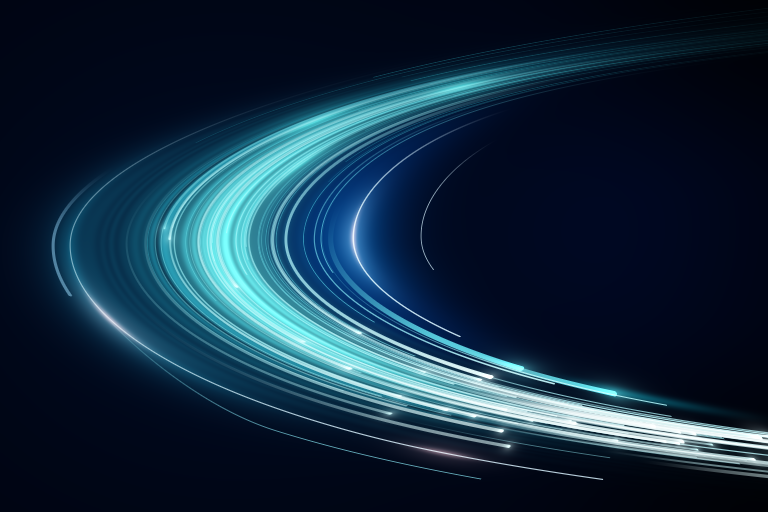
Give the GLSL for this background, as a Shadertoy shader.

```glsl
// Glowing cyan light trails sweeping round a wide bend on deep navy.

// Sideways bend of a trail at height v from its apex, with its own shape above and below.
float bend(float v, vec2 above, vec2 below) {
    vec2 k = v > 0.0 ? above : below;
    float q = v * v;
    return q * (k.x + k.y * q * q);
}

// Position across the ribbon: 0 on the outer rim, 1 on the inner rim.
float across(vec2 p) {
    float outer = 0.137 + bend(p.y - 0.521, vec2(5.0, 22.0), vec2(3.7, 33.0));
    float inner = 0.69 + bend(p.y - 0.535, vec2(4.1, 180.0), vec2(5.5, 100.0));
    return (p.x - outer) / (inner - outer);
}

vec4 hash4(float n) {
    return fract(sin(n * vec4(12.99, 78.23, 39.43, 54.17) + 1.7) * 4375.85);
}

float bell(float x) { return exp(-x * x); }

// Round-headed stroke that fades toward its tail; d is the distance sideways.
float stroke(float d, float along, float reach, float head, float tail, float width) {
    float r = length(vec2(d, max(head - along, 0.0) * reach));
    float body = clamp((width - r) * iResolution.y + 0.5, 0.0, 1.0);
    return body * (1.0 - smoothstep(mix(head, tail, 0.35), tail, along));
}

// Small flare stretched along the flow.
float glint(float d, float along, float reach, float at) {
    float l = (along - at) * reach;
    return bell(length(vec2(d / 0.006, l / 0.05))) + 0.35 * bell(length(vec2(d / 0.025, l / 0.08)));
}

vec3 screen(vec3 base, vec3 light) {
    return base + clamp(light, 0.0, 1.0) * (1.0 - base);
}

void mainImage(out vec4 fragColor, in vec2 fragCoord) {
    vec2 p = fragCoord / iResolution.y;
    float px = 1.0 / iResolution.y;

    // Flow coordinates: s across, along as an angle (0 at the bend, positive upward)
    float s = across(p);
    vec2 grad = vec2(across(p + vec2(0.001, 0.0)) - s, across(p + vec2(0.0, 0.001)) - s) / 0.001;
    float g = max(length(grad), 0.2);
    vec2 arm = vec2(1.2 - p.x, p.y - 0.52);
    float along = atan(arm.y, arm.x);
    float reach = length(arm);

    // Night backdrop
    vec3 col = vec3(0.0, 0.012, 0.055);
    col += vec3(0.0, 0.025, 0.07) * bell(length((p - vec2(0.45, 0.5)) / vec2(0.65, 0.55)));
    col += vec3(0.0, 0.012, 0.06) * bell(length((p - vec2(1.22, 0.56)) / vec2(0.3, 0.35)));
    col *= 1.0 - 0.7 * smoothstep(0.9, 1.6, p.x) * smoothstep(0.1, 0.5, abs(p.y - 0.5));

    // Fibres from layered sines, softened where they crowd together
    float detail = bell(g * px * 55.0);
    float fibre = sin(s * 71.0 + 3.0 * sin(s * 23.0)) + 0.8 * sin(s * 133.0 + 2.0 * sin(s * 41.0 + 1.0));
    fibre = 1.0 + 0.32 * detail * fibre;

    // Ribbon glow: blue inside, teal halo, bright core
    float nearBend = bell(along / 0.62);
    col = screen(col, vec3(0.0, 0.14, 0.36) * bell((s - 0.92) / 0.23) * nearBend);
    col = screen(col, vec3(0.02, 0.1, 0.14) * bell((s - 0.1) / 0.22) * bell((along + 0.1) / 0.5));
    float halo = bell((s - 0.45) / 0.25) * (bell(along / 1.2) + 0.08);
    col = screen(col, vec3(0.06, 0.37, 0.43) * halo * fibre);
    float core = bell((s - 0.53) / 0.15) * bell((along + 0.12) / 0.65);
    col = screen(col, vec3(0.38, 0.88, 0.87) * core * (0.6 + 0.4 * fibre));

    // Scattered trails, whiter and thicker in the lower sweep
    float low = smoothstep(0.1, -0.9, along);
    float dim = exp(-1.1 * max(along, 0.0));
    for (int i = 0; i < 95; i++) {
        vec4 h = hash4(float(i) + 3.0);
        float lane = 0.5 + 0.43 * (h.x + h.y - 1.0);
        float head = mix(-2.7, 0.05, h.z);
        float d = (s - lane) / g;
        float width = mix(0.0006, 0.0028, h.w * h.w) * (1.0 + 0.4 * low);
        float line = stroke(d, along, reach, head, head + 0.8 + 1.6 * h.y, width);
        float spark = exp(-length(vec2(d, (along - head) * reach)) / 0.008) * step(0.55, h.w);
        vec3 tint = mix(vec3(0.22, 0.7, 0.76), vec3(0.9, 1.0, 1.0), clamp(h.w * 0.6 + 0.45 * low, 0.0, 1.0));
        float strength = (0.3 + 0.5 * h.y + 0.2 * low) * dim;
        col = screen(col, tint * (line * strength + 0.55 * spark));
    }

    // Faint fine threads running off to the upper right
    for (int i = 0; i < 22; i++) {
        vec4 h = hash4(float(i) + 201.0);
        float line = stroke((s - h.x * 0.85) / g, along, reach, 0.15 + 0.6 * h.y, 4.0, 0.0005);
        col = screen(col, vec3(0.12, 0.5, 0.53) * line * (0.15 + 0.45 * h.z) * bell((along - 0.8) / 1.1));
    }

    // Broad cyan trails along the lower inner rim
    for (int i = 0; i < 2; i++) {
        float k = float(i);
        float d = (s - 0.92 + 0.015 * k) / g;
        float head = -0.92 - 0.65 * k;
        float glow = exp(-length(vec2(d, (along - head) * reach * 0.5)) / 0.014);
        float line = stroke(d, along, reach, head, head + 1.1, 0.005);
        col = screen(col, vec3(0.4, 0.9, 0.95) * (line * 0.85 + glow * 0.6));
    }
    col = screen(col, vec3(0.02, 0.3, 0.34) * bell((s - 0.93) / g / 0.009) * smoothstep(-1.0, -1.6, along) * smoothstep(-2.4, -1.7, along));

    // Lone arcs: outer rim, inner rim, far inner thread, drifting thread, left stub
    vec3 pale = vec3(0.85, 0.95, 1.0);
    float rim = (s + 0.02 * smoothstep(-0.2, -0.8, along)) / g;
    float inner = (s - 1.0) / g;
    float drift = (s + 0.15 * smoothstep(-0.1, -0.5, along)) / g;
    col = screen(col, pale * 0.85 * stroke(rim, along, reach, -1.52, 0.85, 0.0011) * (1.0 - 0.75 * smoothstep(0.05, 0.45, along)));
    col = screen(col, pale * 0.9 * stroke(inner, along, reach, -0.53, 0.95, 0.0013));
    col = screen(col, pale * 0.75 * stroke((s - 1.24) / g, along, reach, -0.13, 0.75, 0.0008));
    col = screen(col, vec3(0.5, 0.85, 0.9) * 0.8 * stroke(drift, along, reach, -1.05, 0.1, 0.0008));
    col = screen(col, vec3(0.3, 0.42, 0.5) * stroke((s + 0.06) / g, along, reach, -0.09, 0.16, 0.003));
    col = screen(col, vec3(0.05, 0.32, 0.4) * exp(-abs(rim) / 0.025) * bell((along + 0.12) / 0.25));
    col = screen(col, vec3(0.05, 0.36, 0.58) * exp(-abs(inner) / 0.035) * bell((along - 0.01) / 0.2));

    // Flares: warm on the rims, cyan on the upper ribbon
    float warm = glint(rim, along, reach, -0.144) + glint(inner, along, reach, 0.03) + 0.7 * glint(rim, along, reach, -0.88);
    float cool = glint((s - 0.37) / g, along, reach, 0.39) + glint((s - 0.5) / g, along, reach, 0.79) + glint((s - 0.63) / g, along, reach, 0.25);
    col = screen(col, vec3(0.75, 0.6, 0.65) * warm * 0.7);
    col = screen(col, vec3(0.25, 0.85, 0.85) * cool * 0.6);

    fragColor = vec4(col, 1.0);
}
```
